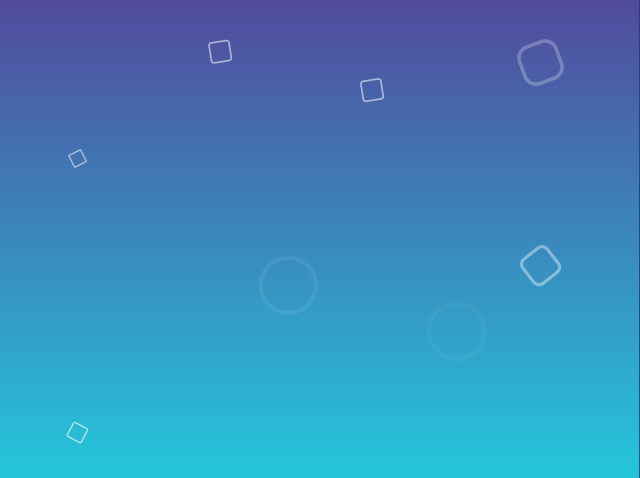
Reproduce this background procedurally as a Shadertoy shader.

```glsl
// Vertical violet-to-cyan gradient with faint white outlines scattered over it.
// Each outline is the stroked distance field of a rotated rounded square;
// full corner rounding turns the square into a ring.

#define TOP_COLOR    vec3(0.318, 0.290, 0.616)
#define BOTTOM_COLOR vec3(0.141, 0.776, 0.863)
#define EDGE_COLOR   vec3(0.10, 0.25, 0.40)
#define EDGE_WIDTH   0.0017
#define SHAPE_COUNT  8

// Centre x, centre y, half size, corner radius (units of canvas height)
const vec4 PLACEMENT[SHAPE_COUNT] = vec4[SHAPE_COUNT](
    vec4(0.4607, 0.8918, 0.0211, 0.0055),
    vec4(0.7784, 0.8115, 0.0211, 0.0055),
    vec4(0.1623, 0.6684, 0.0138, 0.0010),
    vec4(0.1620, 0.0951, 0.0164, 0.0030),
    vec4(1.1309, 0.8691, 0.0405, 0.0245),
    vec4(1.1309, 0.4442, 0.0323, 0.0140),
    vec4(0.6030, 0.4031, 0.0575, 0.0575),
    vec4(0.9555, 0.3072, 0.0580, 0.0580));

// Rotation in degrees, stroke width, opacity
const vec3 STYLE[SHAPE_COUNT] = vec3[SHAPE_COUNT](
    vec3(  9.0, 0.0035, 0.55),
    vec3(  9.0, 0.0035, 0.55),
    vec3( 27.0, 0.0026, 0.60),
    vec3(-28.0, 0.0030, 0.62),
    vec3( 20.0, 0.0075, 0.25),
    vec3( 38.0, 0.0065, 0.40),
    vec3(  0.0, 0.0090, 0.07),
    vec3(  0.0, 0.0090, 0.04));

float roundedSquare(vec2 p, float halfSize, float radius) {
    vec2 q = abs(p) - halfSize + radius;
    return length(max(q, 0.0)) + min(max(q.x, q.y), 0.0) - radius;
}

vec2 rotate(vec2 p, float degrees_) {
    float a = radians(degrees_);
    return vec2(cos(a) * p.x + sin(a) * p.y, cos(a) * p.y - sin(a) * p.x);
}

// Antialiased coverage of the region where the distance is negative
float coverage(float dist, float pixel) {
    return clamp(0.5 - dist / pixel, 0.0, 1.0);
}

void mainImage(out vec4 fragColor, in vec2 fragCoord) {
    float pixel = 1.0 / iResolution.y;
    vec2 p = fragCoord * pixel;
    float aspect = iResolution.x * pixel;

    // Background gradient
    vec3 color = mix(BOTTOM_COLOR, TOP_COLOR, p.y);

    // Outlined shapes
    for (int i = 0; i < SHAPE_COUNT; i++) {
        vec4 place = PLACEMENT[i];
        vec3 style = STYLE[i];
        vec2 local = rotate(p - place.xy, style.x);
        float stroke = abs(roundedSquare(local, place.z, place.w)) - 0.5 * style.y;
        color = mix(color, vec3(1.0), style.z * coverage(stroke, pixel));
    }

    // Thin dark border on the right
    color = mix(color, EDGE_COLOR, coverage(aspect - EDGE_WIDTH - p.x, pixel));

    fragColor = vec4(color, 1.0);
}
```
